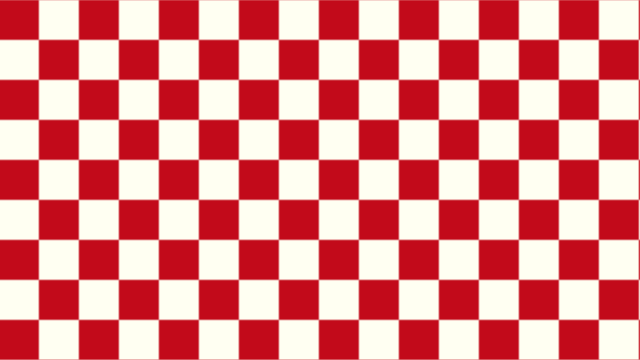
Give the GLSL for this pattern, as a Shadertoy shader.

```glsl
#define RED vec3(0.76, 0.04, 0.10)
#define CREAM vec3(1.00, 1.00, 0.95)
#define ROWS 9.0
#define GRID_SHIFT vec2(0.028, -0.003)  // in cells
#define EDGE_SOFTNESS 0.047             // in cells

// Square wave per axis: +1 in even cells, -1 in odd cells, with soft edges
vec2 softStripes(vec2 cell, float softness) {
    vec2 edgeDistance = abs(mod(cell - 0.5, 2.0) - 1.0) - 0.5;
    return clamp(2.0 * edgeDistance / softness, -1.0, 1.0);
}

void mainImage(out vec4 fragColor, in vec2 fragCoord) {
    // Square cells, sized by the canvas height
    float pixelSize = ROWS / iResolution.y;
    vec2 cell = fragCoord * pixelSize + GRID_SHIFT;

    // The product of both stripe directions gives the checkerboard
    vec2 stripes = softStripes(cell, max(EDGE_SOFTNESS, pixelSize));
    float redAmount = 0.5 + 0.5 * stripes.x * stripes.y;

    fragColor = vec4(mix(CREAM, RED, redAmount), 1.0);
}
```
